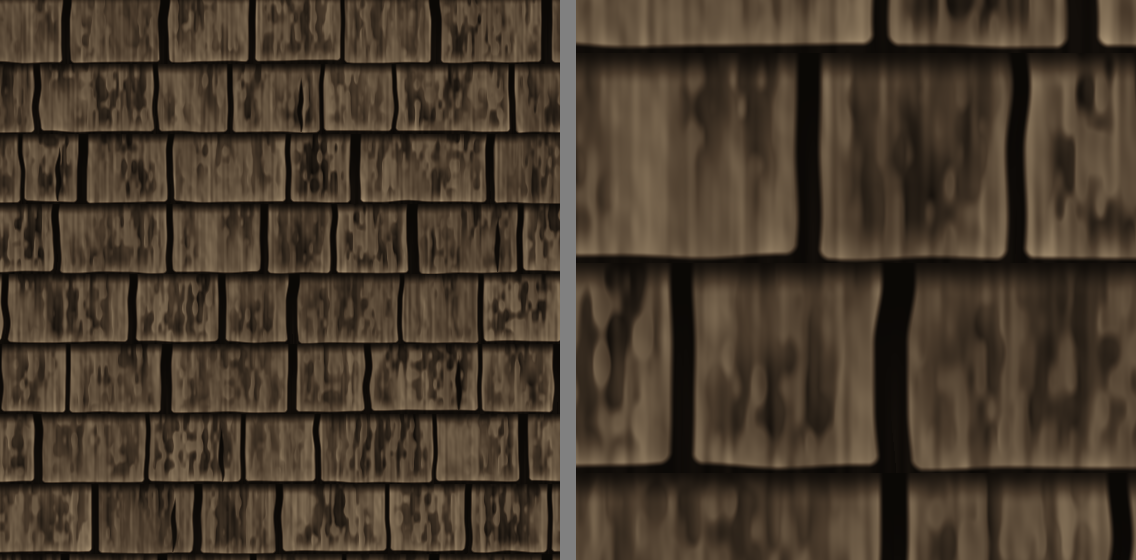
Left: the whole. Right: its middle third, enlarged.
Give the GLSL for this texture, as a three.js fragment shader.

```glsl
varying vec2 vUv;

float hash(vec2 p) {
  return fract(sin(dot(p, vec2(127.1, 311.7))) * 43758.5453);
}

float noise(vec2 p) {
  vec2 i = floor(p), f = fract(p);
  f = f * f * (3.0 - 2.0 * f);
  return mix(mix(hash(i), hash(i + vec2(1.0, 0.0)), f.x),
             mix(hash(i + vec2(0.0, 1.0)), hash(i + vec2(1.0, 1.0)), f.x), f.y);
}

// Long vertical streaks broken up by short pits
float streaks(vec2 p) {
  return 0.55 * noise(p * vec2(115.0, 17.0)) + 0.45 * noise(p * vec2(165.0, 58.0));
}

vec3 woodColor(float tone) {
  vec3 black = vec3(0.04, 0.03, 0.02);
  vec3 brown = vec3(0.29, 0.23, 0.17);
  vec3 tan_ = vec3(0.59, 0.51, 0.40);
  tone = clamp(tone, 0.0, 1.1);
  return tone < 0.5 ? mix(black, brown, tone * 2.0) : mix(brown, tan_, tone * 2.0 - 1.0);
}

void main() {
  // Eight overlapping courses
  float v = (vUv.y - 0.010) * 8.0;
  float row = mod(floor(v), 8.0);
  float f = fract(v);

  // Six uneven seams per course; keep the distance to the nearest on each side
  float offset = fract(row * 0.38 + 0.15);
  float first = floor(vUv.x * 6.0 - offset);
  float left = 1.0, right = 1.0, id = 0.0;
  for (int k = -1; k <= 2; k++) {
    float i = first + float(k);
    vec2 key = vec2(mod(i, 6.0), row);
    float seam = (i + offset + 0.5 * (hash(key) - 0.5)) / 6.0;
    seam += 0.006 * (noise(vec2(vUv.y * 26.0, key.x * 7.3 + row)) - 0.5);
    float halfGap = mix(0.0033, 0.0095, pow(hash(key + 31.0), 2.0));
    float d = vUv.x - seam;
    if (d > 0.0) {
      left = d - halfGap;
      id = key.x;
    } else {
      right = min(right, -d - halfGap);
    }
  }
  float side = min(left, right);
  vec2 shingle = vec2(id, row);
  float seed = hash(shingle + 5.0);

  // Ragged lower edge with rounded corners
  float drop = 0.012 + 0.035 * seed + 0.03 * (noise(vec2(vUv.x * 22.0, row * 9.0)) - 0.5);
  float bottom = (f - drop) / 8.0;
  float edge = 0.007 - length(max(0.007 - vec2(side, bottom), 0.0));

  // A few shingles carry a tapered split
  if (hash(shingle + 17.0) > 0.92) {
    float bend = 0.004 * noise(vec2(vUv.y * 40.0, row));
    float taper = 0.004 * (1.0 - 8.0 * pow(f - 0.4, 2.0));
    edge = min(edge, abs(right - 0.036 + bend) - taper);
  }

  // Weathered grain, darkest in the middle of each shingle
  vec2 p = vUv + seed * vec2(3.7, 5.1);
  float streak = streaks(p);
  float relief = streak - streaks(p + vec2(0.0016, 0.0024));
  float grain = noise(p * vec2(240.0, 9.0));
  float blotch = 0.65 * noise(p * vec2(22.0, 10.0)) + 0.35 * noise(p * vec2(55.0, 22.0));
  float wear = smoothstep(0.15, 0.65, blotch) * smoothstep(0.0, 0.022, side);
  wear *= smoothstep(0.0, 0.025, bottom) * (0.7 + 0.5 * hash(shingle + 43.0));

  float tone = 0.64 + 0.12 * (seed - 0.5) + 0.22 * (grain - 0.5);
  tone += 0.16 * (noise(p * vec2(45.0, 5.0)) - 0.5);
  tone -= 0.42 * wear * smoothstep(0.36, 0.62, streak);
  tone += 0.5 * relief;

  // Pale worn rims
  tone += 0.13 * exp(-max(side, 0.0) / 0.008) * (0.4 + grain);
  tone += 0.30 * exp(-max(bottom, 0.0) / 0.007) * noise(p * vec2(120.0, 60.0));

  // Shadow cast by the course above
  float shade = smoothstep(-0.02, 0.15, 1.0 - f + 0.03 * (blotch - 0.5));
  tone *= mix(0.12, 1.0, shade);

  // Dark gaps with a faint trace of wood behind
  float gapTone = 0.07 * grain * smoothstep(0.9, 0.1, f);
  tone = mix(gapTone, tone, smoothstep(-0.0015, 0.0028, edge));

  gl_FragColor = vec4(woodColor(tone), 1.0);
}
```
